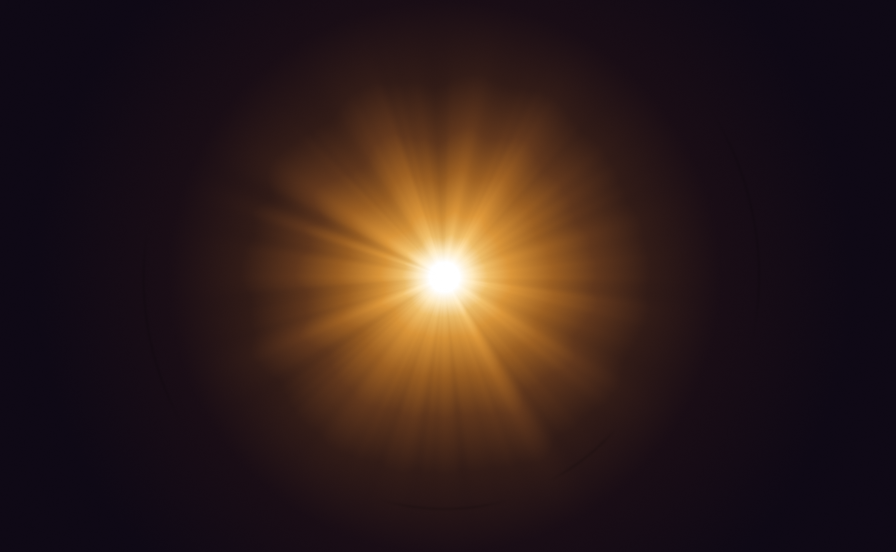
Give the GLSL for this background, as a Shadertoy shader.

```glsl
// A golden star burst with soft radial rays on a dark violet backdrop.

const float TAU = 6.2831853;
const int RAY_COUNT = 15;
const int STOP_COUNT = 9;

// Each ray: direction in degrees, half width in degrees, strength.
const vec3 RAYS[RAY_COUNT] = vec3[RAY_COUNT](
    vec3(8.0, 11.0, 0.06), vec3(36.0, 8.0, 0.04), vec3(59.0, 9.0, 0.11),
    vec3(80.0, 5.0, 0.05), vec3(95.0, 4.0, -0.06), vec3(113.0, 8.0, 0.09),
    vec3(146.0, 5.0, 0.11), vec3(155.0, 3.0, -0.08), vec3(161.0, 3.0, 0.05),
    vec3(178.0, 6.0, 0.05), vec3(203.0, 6.0, 0.09), vec3(233.0, 9.0, 0.06),
    vec3(298.0, 4.5, 0.12), vec3(326.0, 6.0, 0.11), vec3(350.0, 6.0, 0.09));

// Glow colour in rgb, with its distance from the centre in w.
const vec4 GLOW[STOP_COUNT] = vec4[STOP_COUNT](
    vec4(1.00, 1.00, 1.00, 0.027), vec4(0.99, 0.91, 0.74, 0.050),
    vec4(0.93, 0.74, 0.41, 0.076), vec4(0.85, 0.58, 0.22, 0.115),
    vec4(0.61, 0.37, 0.13, 0.188), vec4(0.38, 0.215, 0.11, 0.265),
    vec4(0.195, 0.108, 0.09, 0.365), vec4(0.10, 0.052, 0.085, 0.500),
    vec4(0.058, 0.035, 0.085, 0.740));

float hash(vec2 p) {
    vec3 q = fract(vec3(p.xyx) * 0.1031);
    q += dot(q, q.yzx + 33.33);
    return fract((q.x + q.y) * q.z);
}

float noise(vec2 p) {
    vec2 cell = floor(p);
    vec2 f = fract(p);
    f = f * f * (3.0 - 2.0 * f);
    float low = mix(hash(cell), hash(cell + vec2(1.0, 0.0)), f.x);
    float high = mix(hash(cell + vec2(0.0, 1.0)), hash(cell + 1.0), f.x);
    return mix(low, high, f.y);
}

// Shortest signed turn between two angles.
float angleGap(float a, float b) {
    return mod(a - b + 0.5 * TAU, TAU) - 0.5 * TAU;
}

// Broad rays plus fine streaks that close seamlessly around the circle.
float rayStrength(float angle, vec2 direction) {
    float sum = 0.0;
    for (int i = 0; i < RAY_COUNT; i++) {
        float gap = angleGap(angle, radians(RAYS[i].x)) / radians(RAYS[i].y);
        sum += RAYS[i].z * exp(-gap * gap);
    }
    sum += 0.06 * (noise(direction * 9.0 + 40.0) - 0.5);
    sum += 0.04 * (noise(direction * 21.0 + 80.0) - 0.5);
    return sum - 0.035;
}

vec3 glowColor(float radius) {
    vec3 color = GLOW[0].rgb;
    for (int i = 1; i < STOP_COUNT; i++) {
        float t = (radius - GLOW[i - 1].w) / (GLOW[i].w - GLOW[i - 1].w);
        color = mix(color, GLOW[i].rgb, clamp(t, 0.0, 1.0));
    }
    return color;
}

// A thin curved trace that fades out at both ends.
float arcTrace(float radius, float angle, float arcRadius, float middle, float halfSpan) {
    float across = (radius - arcRadius) / 0.003;
    float along = angleGap(angle, radians(middle)) / radians(halfSpan);
    return exp(-across * across) * (1.0 - smoothstep(0.4, 1.0, abs(along)));
}

void mainImage(out vec4 fragColor, in vec2 fragCoord) {
    vec2 p = (fragCoord - vec2(0.496, 0.498) * iResolution.xy) / iResolution.y;
    float radius = length(p);
    float angle = atan(p.y, p.x);
    vec2 direction = p / max(radius, 0.0001);

    // Rays stretch the glow outward, then melt into the haze.
    float reach = smoothstep(0.01, 0.09, radius) * (1.0 - smoothstep(0.20, 0.52, radius));
    float rays = rayStrength(angle, direction) * reach;
    vec3 color = glowColor(radius * (1.0 - 1.1 * rays));

    // Light along the rays.
    color *= 1.0 + 0.35 * rays;

    // Faint dark arcs in the outer haze.
    float arcs = arcTrace(radius, angle, 0.42, 270.0, 18.0)
               + arcTrace(radius, angle, 0.415, 308.0, 12.0)
               + arcTrace(radius, angle, 0.545, 190.0, 22.0)
               + arcTrace(radius, angle, 0.57, 10.0, 25.0);
    color *= 1.0 - 0.12 * arcs;

    // Dither hides steps in the dark gradient.
    color += (hash(fragCoord) - 0.5) / 255.0;
    fragColor = vec4(clamp(color, 0.0, 1.0), 1.0);
}
```
